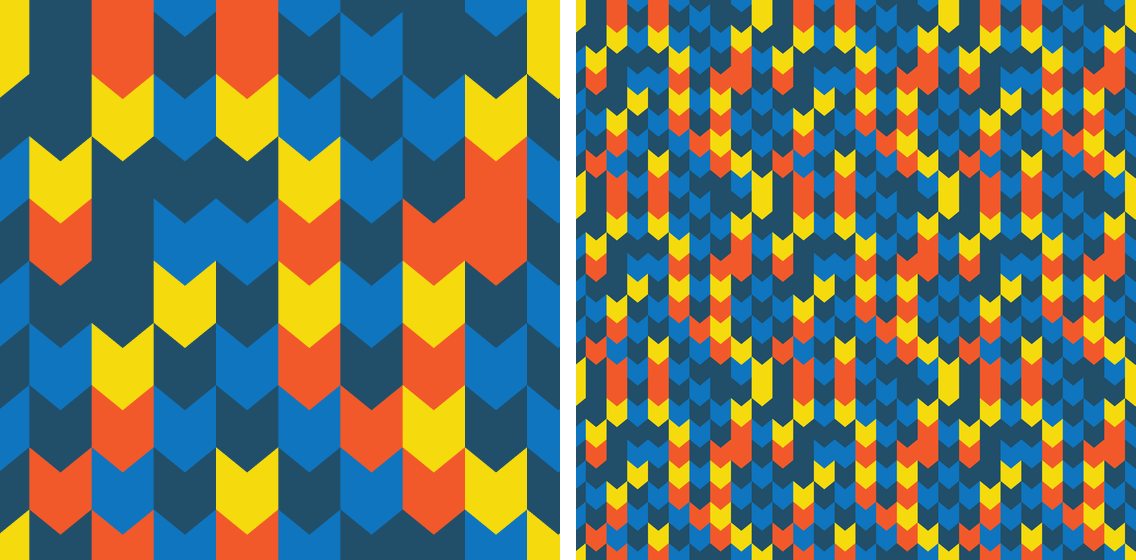
Left, the tile; right, the same tile 3 across and 3 down.
Write a WebGL 1 fragment shader that draws this pattern.

```glsl
precision highp float;
// Nine by nine interlocking chevron tiles in dark blue, blue, orange and yellow.

#define TILES 9.0
#define OFFSET vec2(0.472, 0.187)
#define NOTCH 0.407
#define SUBSAMPLES 3
#define EXTRA_DARK 0.08
#define EXTRA_ORANGE 0.08
#define DARK vec3(0.129, 0.306, 0.408)
#define BLUE vec3(0.055, 0.459, 0.745)
#define ORANGE vec3(0.950, 0.350, 0.165)
#define YELLOW vec3(0.960, 0.860, 0.050)

uniform vec2 u_resolution;

float hash(vec2 p) {
  vec3 q = fract(vec3(p.xyx) * 0.1031 + 0.37);
  q += dot(q, q.yzx + 33.33);
  return fract((q.x + q.y) * q.z);
}

// Each run of three tiles holds one dark, one blue and one accent tile.
// Going down, the run rotates or swaps its blues, so stacked tiles differ.
vec3 tileColor(vec2 tile) {
  float run = floor(tile.x / 3.0);
  float accentSlot = floor(3.0 * hash(vec2(run, 41.0)));
  float swapped = 0.0;
  for (int i = 1; i < int(TILES); i++) {
    if (float(i) > tile.y) break;
    float turn = floor(3.0 * hash(vec2(run * 7.0 + 3.0, float(i))));
    if (turn < 0.5) swapped = 1.0 - swapped;
    accentSlot += turn;
  }

  float slot = mod(tile.x - accentSlot + 30.0, 3.0);
  if (slot < 0.5 || slot > 2.5) {
    // Checkered accents keep touching accents in different colours.
    return mod(tile.x + tile.y, 2.0) > 0.5 ? ORANGE : YELLOW;
  }
  bool isDark = (slot < 1.5) == (swapped < 0.5);
  if (isDark) return DARK;

  // A few blue tiles break the rule.
  float chance = hash(tile + vec2(20.0, 5.0));
  if (chance < EXTRA_ORANGE) return ORANGE;
  return chance > 1.0 - EXTRA_DARK ? DARK : BLUE;
}

vec3 chevrons(vec2 uv) {
  vec2 p = vec2(uv.x, 1.0 - uv.y) * TILES - OFFSET;
  // Bend the rows down to a point in the middle of each column.
  p.y -= NOTCH * (1.0 - abs(2.0 * fract(p.x) - 1.0));
  return tileColor(mod(floor(p), TILES));
}

void main() {
  // Average a small grid of samples to smooth the edges.
  vec3 sum = vec3(0.0);
  float n = float(SUBSAMPLES);
  for (int y = 0; y < SUBSAMPLES; y++) {
    for (int x = 0; x < SUBSAMPLES; x++) {
      vec2 jitter = (vec2(float(x), float(y)) + 0.5) / n - 0.5;
      sum += chevrons((gl_FragCoord.xy + jitter) / u_resolution);
    }
  }
  gl_FragColor = vec4(sum / (n * n), 1.0);
}
```
